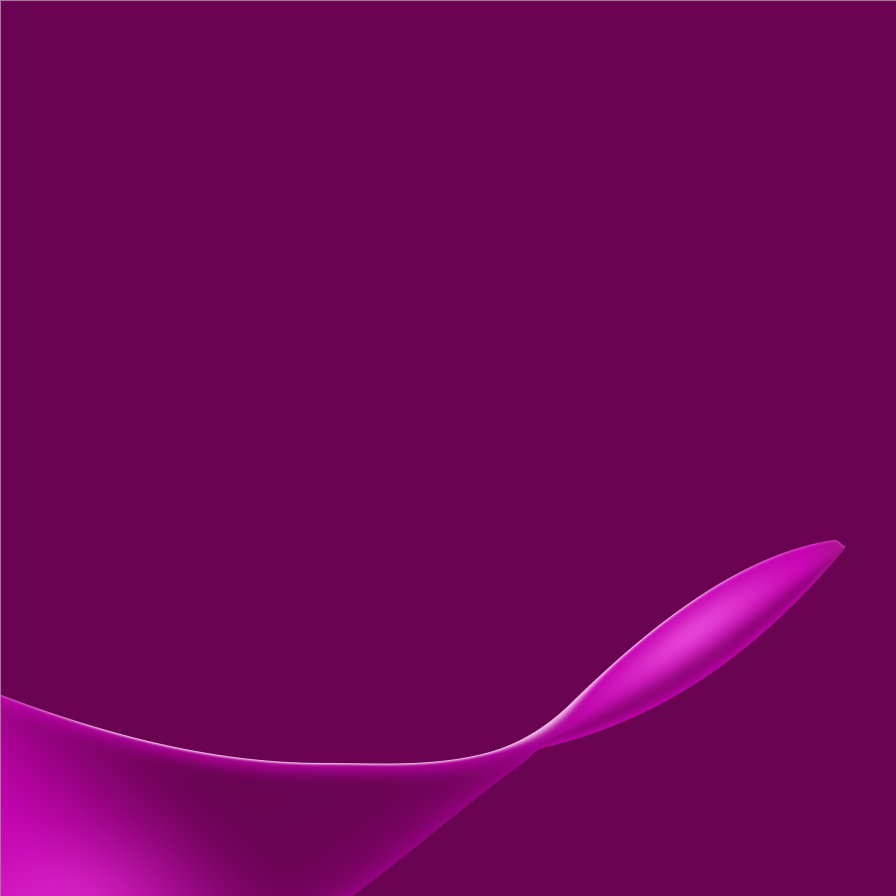
Reproduce this background procedurally as a three.js fragment shader.

```glsl
// A twisted satin ribbon on a flat plum ground: a broad sail at lower left
// narrows to a neck, then opens into a slim leaf. Hermite curves bound the
// ribbon, and the distances to its two edges drive the satin shading.

#define EDGE 0.0015
#define PLUM vec3(0.410, 0.012, 0.322)
#define MAGENTA vec3(0.770, 0.005, 0.690)
#define PINK vec3(0.920, 0.300, 0.860)
#define PALE vec3(0.960, 0.800, 0.930)
#define FRAME vec3(0.630, 0.480, 0.600)
#define NECK_X 0.597
#define TIP_X 0.943

varying vec2 vUv;

// Cubic from a to b (x, height, slope), continued straight outside.
float hermite(float x, vec3 a, vec3 b) {
  float span = b.x - a.x;
  float t = clamp((x - a.x) / span, 0.0, 1.0);
  float s = 1.0 - t;
  float y = s * s * ((1.0 + 2.0 * t) * a.y + t * span * a.z)
          + t * t * ((1.0 + 2.0 * s) * b.y - s * span * b.z);
  return y + min(x - a.x, 0.0) * a.z + max(x - b.x, 0.0) * b.z;
}

float upperEdge(float x) {
  vec3 start = vec3(0.0, 0.225, -0.38);
  vec3 trough = vec3(0.36, 0.1485, 0.0);
  vec3 bend = vec3(0.54, 0.159, 0.25);
  vec3 rise = vec3(0.638, 0.216, 0.98);
  vec3 tip = vec3(TIP_X, 0.399, 0.1);
  if (x < trough.x) return hermite(x, start, trough);
  if (x < bend.x) return hermite(x, trough, bend);
  if (x < rise.x) return hermite(x, bend, rise);
  float rounding = smoothstep(TIP_X - 0.015, TIP_X, x);
  return hermite(x, rise, tip) - 0.008 * rounding * rounding;
}

float lowerEdge(float x) {
  float sail = hermite(x, vec3(0.393, 0.0, 0.72), vec3(0.61, 0.166, 0.65));
  float leaf = hermite(x, vec3(0.59, 0.162, 0.2), vec3(TIP_X, 0.388, 1.2));
  return mix(sail, leaf, smoothstep(NECK_X - 0.015, NECK_X + 0.015, x));
}

float bell(float x) {
  return exp(-x * x);
}

// Sail: bright left side, dark hollow, lit fold along the lower right.
vec3 sailColor(vec2 p, float below, float above) {
  float sideLight = 1.0 - smoothstep(0.05, 0.36, p.x + 0.9 * p.y);
  float foldLight = 0.5 * exp(-above / 0.025);
  float rimLight = 0.7 * bell(below / 0.014);
  float light = 1.0 - (1.0 - sideLight) * (1.0 - foldLight) * (1.0 - rimLight);
  vec3 color = mix(PLUM, MAGENTA, light);
  float corner = bell(length((p - vec2(0.07, -0.01)) / vec2(0.12, 0.07)));
  return mix(color, PINK, 0.4 * corner);
}

// Leaf: pink sheen above a shaded band and a bright lower lip.
vec3 leafColor(vec2 p, float across, float above) {
  float shade = bell((across - 0.17) / 0.2);
  shade = max(shade, 0.6 * (1.0 - smoothstep(0.59, 0.69, p.x)));
  vec3 color = mix(MAGENTA, PLUM, 0.62 * shade);
  float sheen = bell((across - 0.62) / 0.27) * bell((p.x - 0.775) / 0.085);
  color = mix(color, PINK, 0.85 * sheen);
  color = mix(color, MAGENTA, 0.8 * exp(-above / 0.005));
  float tipShade = smoothstep(0.895, TIP_X, p.x);
  return mix(color, vec3(0.64, 0.09, 0.53), 0.75 * tipShade);
}

void main() {
  vec2 p = vUv;
  float top = upperEdge(p.x);
  float bottom = lowerEdge(p.x);

  // Vertical gaps scaled by the slope give distances to the edges.
  float h = 0.002;
  float topSlope = (upperEdge(p.x + h) - upperEdge(p.x - h)) / (2.0 * h);
  float bottomSlope = (lowerEdge(p.x + h) - lowerEdge(p.x - h)) / (2.0 * h);
  float below = (top - p.y) / length(vec2(1.0, topSlope));
  float above = (p.y - bottom) / length(vec2(1.0, bottomSlope));
  float across = clamp((p.y - bottom) / max(top - bottom, 0.001), 0.0, 1.0);
  float inside = min(min(below, above), TIP_X - p.x);
  float mask = smoothstep(-0.5 * EDGE, 0.5 * EDGE, inside);

  // Ribbon surface
  below = max(below, 0.0);
  above = max(above, 0.0);
  vec3 ribbon = mix(sailColor(p, below, above), leafColor(p, across, above),
                    smoothstep(0.56, 0.63, p.x));

  // Pale upper rim, widest at the twist
  float twist = bell((p.x - 0.62) / 0.045);
  float rimWidth = 0.0022 + 0.0045 * twist;
  float rimFade = smoothstep(-0.05, 0.15, p.x)
                * (1.0 - smoothstep(0.72, 0.94, p.x));
  float rim = bell(below / rimWidth) * (0.2 + 0.7 * rimFade);
  ribbon = mix(ribbon, PALE, rim);

  // Ground, ribbon and hairline on the left and top borders
  vec3 color = mix(PLUM, ribbon, mask);
  float border = min(p.x, 1.0 - p.y);
  color = mix(color, FRAME, 1.0 - smoothstep(0.0008, 0.0018, border));
  gl_FragColor = vec4(color, 1.0);
}
```
